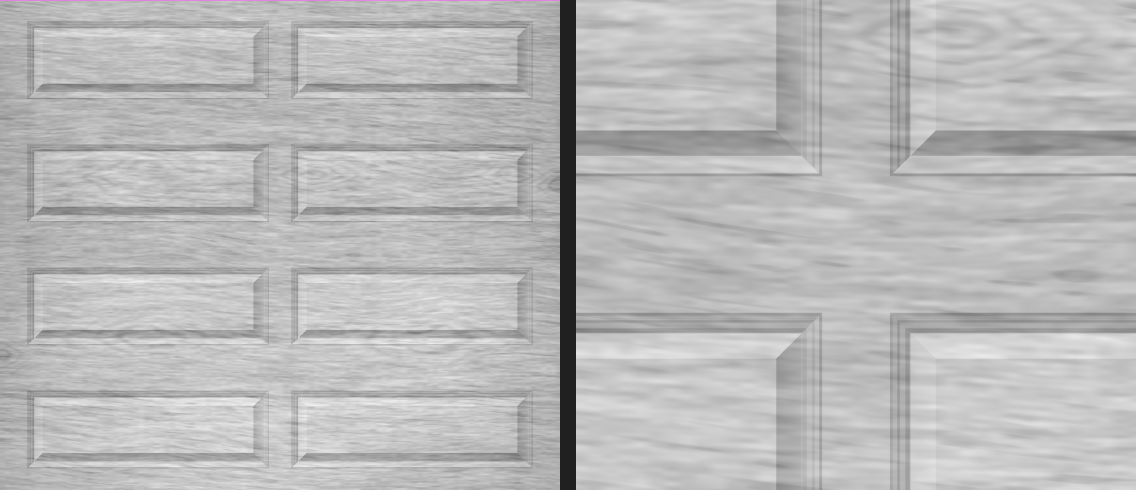
Left, the full canvas; right, a detail of the centre.
This texture is drawn by a Shadertoy shader. Its source:

```glsl
// Grey wood-grain garage door: two columns by four rows of raised, mitred panels.

#define GRID vec2(2.0, 4.0)           // panels across and down
#define PITCH vec2(0.5387, 0.2512)    // panel spacing, in canvas heights
#define FIRST vec2(0.3021, 0.1235)    // centre of the lower left panel
#define HALF_SIZE vec2(0.2463, 0.0792)
#define LINE_WIDTH 0.0020
#define FRAME_WIDTH 0.0140            // moulding around the bevel
#define BEVEL_END 0.0312              // where the flat field begins
#define WOOD_TONE 0.766
#define FIBRE 0.105                   // strength of the fine streaks
#define CLOUD 0.100                   // strength of the broad light and dark
#define FIGURE 0.075                  // strength of the arched growth rings
#define VIGNETTE 0.085

const vec3 TOP_EDGE = vec3(0.93, 0.45, 0.92);   // thin magenta line along the top

float hash(vec2 p) {
    vec3 q = fract(p.xyx * 0.1031);
    q += dot(q, q.yzx + 33.33);
    return fract((q.x + q.y) * q.z);
}

float noise(vec2 p) {
    vec2 cell = floor(p), f = fract(p);
    f = f * f * (3.0 - 2.0 * f);
    float low = mix(hash(cell), hash(cell + vec2(1, 0)), f.x);
    float high = mix(hash(cell + vec2(0, 1)), hash(cell + vec2(1, 1)), f.x);
    return mix(low, high, f.y);
}

// Noise centred on zero, with its own offset for each layer
float layer(vec2 p, vec2 scale, float seed) {
    return noise(p * scale + seed * vec2(7.3, 13.7)) - 0.5;
}

// Soft-edged strip from start to end
float band(float start, float end, float d, float soft) {
    return smoothstep(start - soft, start + soft, d)
         - smoothstep(end - soft, end + soft, d);
}

// Growth rings: centre, length, darkness of the knot
const vec4 RINGS[7] = vec4[7](
    vec4(0.290, 0.638, 0.210, 0.0), vec4(0.640, 0.643, 0.130, 0.0),
    vec4(1.040, 0.640, 0.110, 0.0), vec4(0.880, 0.305, 0.220, 0.0),
    vec4(0.300, 0.312, 0.180, 0.0), vec4(0.005, 0.278, 0.065, 0.10),
    vec4(1.138, 0.622, 0.060, 0.12));

float woodGrain(vec2 p) {
    // Slow drift tilts the fibres
    vec2 g = p;
    g.y += 0.035 * layer(p, vec2(2.5, 3.0), 1.0) + 0.012 * layer(p, vec2(7.0, 9.0), 2.0);
    vec2 slanted = g + vec2(0.0, 0.09 * g.x);

    float cloud = 0.70 * layer(p, vec2(2.2, 3.2), 3.0) + 0.30 * layer(g, vec2(3.0, 15.0), 4.0)
                + 0.25 * layer(g, vec2(5.0, 48.0), 5.0);
    float fibre = 0.38 * layer(g, vec2(9.0, 110.0), 6.0)
                + 0.55 * layer(slanted, vec2(16.0, 190.0), 7.0)
                + 0.85 * layer(g, vec2(30.0, 300.0), 8.0)
                + 0.55 * layer(g, vec2(95.0, 330.0), 12.0);
    float pore = smoothstep(0.15, 0.42, layer(slanted, vec2(24.0, 250.0), 9.0));
    pore *= 0.3 + noise(g * vec2(4.0, 12.0));
    float shade = CLOUD * cloud + FIBRE * (fibre - 0.55 * pore);

    // Pointed arches and dark knots
    float wobble = layer(p, vec2(13.0, 30.0), 10.0) + 0.6 * layer(p, vec2(24.0, 85.0), 11.0);
    for (int i = 0; i < 7; i++) {
        vec4 ring = RINGS[i];
        vec2 q = (p - ring.xy) * vec2(1.0, ring.w > 0.0 ? 1.8 : 3.6) / ring.z;
        float r = sqrt(q.x * q.x + 0.02) + 0.8 * pow(abs(q.y) + 0.01, 1.3);
        float wave = 0.5 + 0.5 * sin(20.0 * (r + 0.32 * wobble));
        float fade = exp(-1.5 * dot(q, q));
        shade += FIGURE * fade * (0.33 - wave * wave);
        shade -= ring.w * exp(-4.0 * dot(q, q));
    }
    return shade;
}

// Light and shadow on the panel moulding; q is measured from the panel centre
float panelRelief(vec2 q, float soft) {
    vec2 edge = HALF_SIZE - abs(q);
    float d = min(edge.x, edge.y);
    float horizontal = smoothstep(-soft, soft, edge.x - edge.y);

    // Tones per side: left or right, then top or bottom
    float frame = mix(q.x < 0.0 ? -0.065 : -0.010, q.y > 0.0 ? -0.080 : 0.060, horizontal);
    float bevel = mix(q.x < 0.0 ? 0.050 : -0.095, q.y > 0.0 ? 0.085 : -0.145, horizontal);
    float groove = mix(q.x < 0.0 ? 0.080 : 0.050, q.y > 0.0 ? 0.070 : 0.010, horizontal);
    float outline = mix(0.115, q.y > 0.0 ? 0.150 : 0.115, horizontal);

    float slope = clamp((d - FRAME_WIDTH) / (BEVEL_END - FRAME_WIDTH), 0.0, 1.0);
    float shade = frame * band(LINE_WIDTH, FRAME_WIDTH, d, soft);
    shade += bevel * mix(0.65, 1.25, slope) * band(FRAME_WIDTH, BEVEL_END, d, soft);
    shade -= outline * band(0.0, LINE_WIDTH, d, soft);
    shade -= groove * band(0.0050, 0.0068, d, soft);
    shade -= groove * band(0.0105, 0.0135, d, soft);
    shade += 0.026 * smoothstep(BEVEL_END - soft, BEVEL_END + soft, d);
    return shade;
}

void mainImage(out vec4 fragColor, in vec2 fragCoord) {
    vec2 uv = fragCoord / iResolution.xy;
    vec2 p = uv * vec2(8.0 / 7.0, 1.0);
    float soft = 0.7 / iResolution.y;

    // Nearest panel
    vec2 cell = clamp(floor((p - FIRST) / PITCH + 0.5), vec2(0.0), GRID - 1.0);
    vec2 q = p - FIRST - cell * PITCH;
    float tone = WOOD_TONE + woodGrain(p) + panelRelief(q, soft);

    // Darker towards the sides
    float side = abs(uv.x - 0.5) * 2.0;
    tone -= VIGNETTE * side * side * side;
    vec3 color = vec3(clamp(tone, 0.0, 1.0));
    color = mix(color, TOP_EDGE, smoothstep(0.9985 - soft, 0.9985 + soft, uv.y));
    fragColor = vec4(color, 1.0);
}
```
